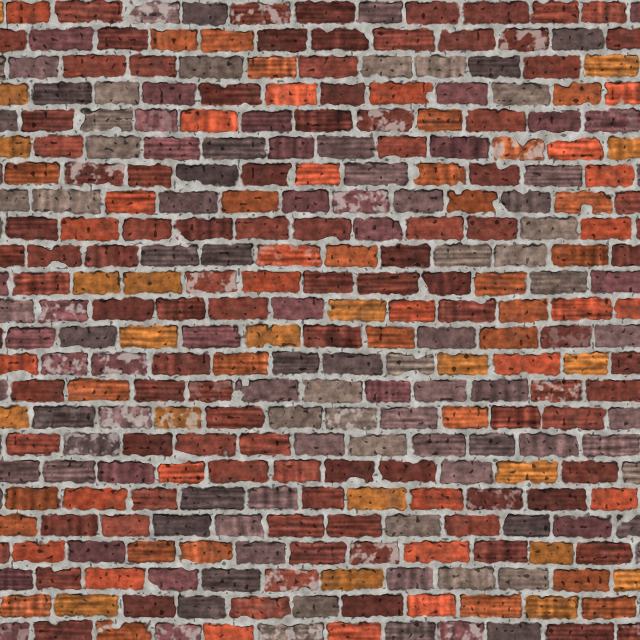
This texture is drawn by a Shadertoy shader. Its source:

```glsl
#define ROWS 23.7
#define COLUMNS 11.13
#define BRICK_HALF vec2(.0417, .0168)
#define CORNER .0045
#define ROW_SHIFT .2
#define WIDTH_VARIATION .34
#define EDGE_WEAR .0042
#define CHIP_DEPTH .014
#define GROOVE_PITCH 185.
#define MORTAR_LIGHT vec3(.79, .78, .76)
#define MORTAR_DARK vec3(.56, .54, .51)
#define SALT vec3(.78, .73, .71)

const vec3 CLAY[9] = vec3[9](
    vec3(.44, .23, .19), vec3(.39, .21, .18), vec3(.44, .34, .33),
    vec3(.47, .40, .36), vec3(.69, .31, .21), vec3(.59, .31, .19),
    vec3(.33, .27, .26), vec3(.43, .27, .27), vec3(.49, .25, .20));

float hash(vec2 p) {
    vec3 q = fract(p.xyx * vec3(.1031, .1030, .0973));
    q += dot(q, q.yzx + 33.33);
    return fract((q.x + q.y) * q.z);
}

// Gradient noise, roughly -0.6 to 0.6
float corner(vec2 cell, vec2 offset) {
    float angle = 6.2832 * hash(cell);
    return dot(vec2(cos(angle), sin(angle)), offset);
}

float noise(vec2 p) {
    vec2 i = floor(p), f = p - i;
    vec2 w = f * f * f * (f * (f * 6. - 15.) + 10.), e = vec2(1, 0);
    float low = mix(corner(i, f), corner(i + e, f - e), w.x);
    float high = mix(corner(i + e.yx, f - e.yx), corner(i + 1., f - 1.), w.x);
    return mix(low, high, w.y);
}

float fbm(vec2 p) {
    float sum = 0., amplitude = 1.;
    for (int i = 0; i < 3; i++) {
        sum += amplitude * noise(p);
        p = p * 2. + 17.3;
        amplitude *= .6;
    }
    return sum;
}

float roundedBox(vec2 p, vec2 halfSize, float radius) {
    vec2 q = abs(p) - halfSize + radius;
    return length(max(q, 0.)) + min(max(q.x, q.y), 0.) - radius;
}

vec3 mortarColor(vec2 p, float grain) {
    float tone = .66 + .55 * grain + .5 * noise(p * 24.);
    vec3 color = mix(MORTAR_DARK, MORTAR_LIGHT, clamp(tone, 0., 1.15));
    float pits = smoothstep(.28, .5, noise(p * 130. + 40.));
    return color * (1. - .4 * pits);
}

vec3 brickColor(vec2 p, vec2 local, vec2 id, float grain) {
    float pick = hash(id + 3.7) * 9.;
    vec3 color = CLAY[int(pick)];
    color = mix(color, vec3(.65, .40, .20), step(.95, hash(id + 8.1)));
    color *= .88 + .3 * hash(id + 21.4);

    // Blotches, kiln stripes and wire-cut grooves
    float blotch = fbm(p * 26. + id * 5.1);
    color = mix(color, vec3(.33, .25, .23), clamp(.55 * blotch, 0., .45));
    float striped = step(.76, hash(id + 31.9));
    color *= 1. + striped * .5 * noise(vec2(local.x * 95., id.x * 3.3 + id.y));
    float groove = noise(vec2(p.x * 13., p.y * GROOVE_PITCH) + id * 2.7);
    color *= 1. + mix(.12, .6, smoothstep(.35, .75, hash(id + 14.2))) * groove;
    color *= 1. + .32 * grain;
    color *= 1. - .5 * smoothstep(.3, .5, noise(p * 105. + 9.));

    // Salt bloom on a few bricks
    float salted = smoothstep(.83, .95, hash(id + 51.6));
    float bloom = smoothstep(.05, .5, fbm(p * 48. + 70.) + .15);
    return mix(color, SALT, .75 * salted * bloom);
}

void mainImage(out vec4 fragColor, in vec2 fragCoord) {
    vec2 p = fragCoord / iResolution.y;
    float pixel = 1. / iResolution.y;

    // Running bond, counted down from the top, with uneven courses and widths
    float y = (1. - p.y) * ROWS + .03 + .12 * noise(p * vec2(4., 5.));
    float row = floor(y);
    float x = p.x * COLUMNS - .11 - .5 * mod(row, 2.);
    x += ROW_SHIFT * (hash(vec2(row, 61.)) - .5);
    x += WIDTH_VARIATION * noise(vec2(x * .6, row * 7.37));
    vec2 id = vec2(floor(x), row) + 50.;
    vec2 local = vec2(fract(x) - .5, .5 - fract(y)) / vec2(COLUMNS, ROWS);

    // Worn outline with chipped spots
    float d = roundedBox(local, BRICK_HALF, CORNER);
    d += EDGE_WEAR * (noise(p * 55.) + .6 * noise(p * 140.));
    float chipped = smoothstep(.45, 1., hash(id + 77.3));
    d += CHIP_DEPTH * chipped * smoothstep(.15, .6, noise(p * 30. + 12.));

    float grain = fbm(p * 70.);
    vec3 color = mix(brickColor(p, local, id, grain), mortarColor(p, grain),
                     smoothstep(-pixel, pixel, d));

    // Broken shadow in the seam, deepest below the mortar overhang
    float seam = exp(-pow((d + .0004) / .0016, 2.));
    float overhang = .3 + .4 * smoothstep(0., BRICK_HALF.y, local.y);
    color *= 1. - seam * overhang * smoothstep(-.35, .35, noise(p * 38. + 5.));

    fragColor = vec4(clamp(color, 0., 1.), 1.);
}
```
